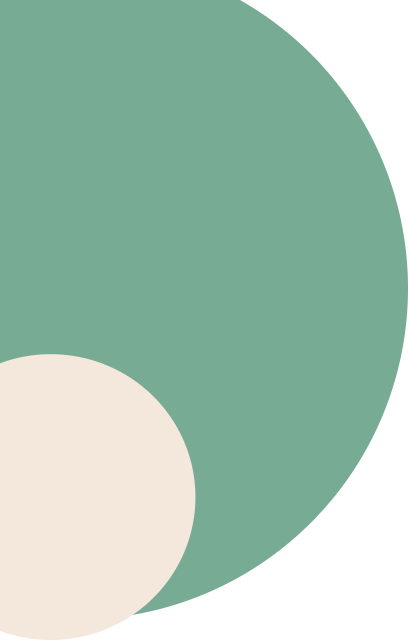
Give the GLSL for this background, as a Shadertoy shader.

```glsl
#define CANVAS_SPAN vec2(0.638, 1.0)
#define PAPER vec3(1.0)
#define GREEN vec3(0.467, 0.671, 0.580)
#define CREAM vec3(0.957, 0.910, 0.863)
#define GREEN_CENTER vec2(0.1204, 0.5495)
#define GREEN_RADII vec2(0.5176)
#define CREAM_CENTER vec2(0.0794, 0.2233)
#define CREAM_RADII vec2(0.2262, 0.2233)

// Approximate signed distance to an axis-aligned ellipse
float ellipseDistance(vec2 p, vec2 radii) {
    float k = length(p / radii);
    float slope = length(p / (radii * radii));
    return k * (k - 1.0) / max(slope, 1e-4);
}

// Antialiased coverage, one pixel wide at the edge
float coverage(float dist) {
    return clamp(0.5 - dist * iResolution.y, 0.0, 1.0);
}

void mainImage(out vec4 fragColor, in vec2 fragCoord) {
    vec2 p = fragCoord / iResolution.xy * CANVAS_SPAN;

    // Large disc, then the small one in front
    float greenDisc = coverage(ellipseDistance(p - GREEN_CENTER, GREEN_RADII));
    float creamDisc = coverage(ellipseDistance(p - CREAM_CENTER, CREAM_RADII));

    vec3 color = mix(PAPER, GREEN, greenDisc);
    color = mix(color, CREAM, creamDisc);
    fragColor = vec4(color, 1.0);
}
```
